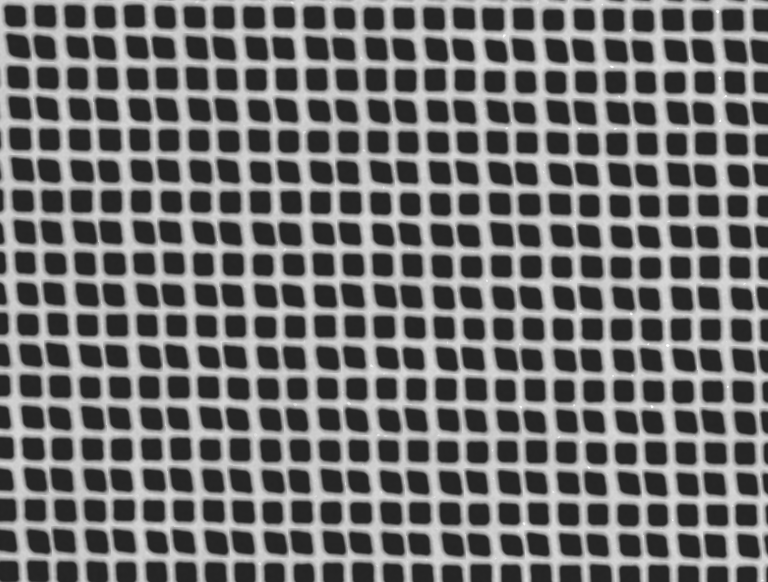
Write a Shadertoy shader that draws this texture.

```glsl
// Pale woven mesh with soft, slightly skewed dark openings in a drifting grid.

const vec2 FIRST_OPENING = vec2(0.0188, 0.0266); // centre, from the top left
const vec2 PITCH = vec2(0.03896, 0.0531);        // spacing of the openings
const vec2 HALF_SIZE = vec2(0.342, 0.348);       // opening, in cells
const float EDGE_BLUR = 0.055;                   // in cells
const float HOLE_GREY = 0.147;
const float RIM_GREY = 0.57;
const float CROWN_GAIN = 0.24;

vec2 hash2(vec2 p) {
    vec3 q = fract(p.xyx * vec3(0.1031, 0.1030, 0.0973));
    q += dot(q, q.yzx + 33.33);
    return fract((q.xx + q.yz) * q.zy);
}

float cornerSlope(vec2 corner, vec2 offset) {
    return dot(hash2(corner) * 2.0 - 1.0, offset);
}

// Gradient noise, roughly -0.7 to 0.7
float gradientNoise(vec2 p) {
    vec2 i = floor(p), f = p - i;
    vec2 w = f * f * f * (f * (f * 6.0 - 15.0) + 10.0);
    float low = mix(cornerSlope(i, f),
                    cornerSlope(i + vec2(1, 0), f - vec2(1, 0)), w.x);
    float high = mix(cornerSlope(i + vec2(0, 1), f - vec2(0, 1)),
                     cornerSlope(i + vec2(1, 1), f - vec2(1, 1)), w.x);
    return mix(low, high, w.y);
}

float roundedBox(vec2 p, vec2 halfSize, float radius) {
    vec2 q = abs(p) - halfSize + radius;
    return length(max(q, 0.0)) + min(max(q.x, q.y), 0.0) - radius;
}

// Canvas position (y down) to grid position; columns lean and rows sag
vec2 meshCoords(vec2 p) {
    float column = (p.x - FIRST_OPENING.x - 0.0313 * p.y) / (PITCH.x - 0.00046 * p.y);
    float row = (p.y - FIRST_OPENING.y - 0.010 * p.x) / PITCH.y;
    vec2 grid = vec2(column, row);
    vec2 bow = vec2(gradientNoise(grid * 0.23), gradientNoise(grid * 0.23 + 41.0));
    return grid + 0.05 * bow;
}

// Signed distance to the opening of a cell, negative inside
float openingDistance(vec2 grid) {
    vec2 cell = floor(grid + 0.5);
    vec2 parity = mod(cell, 2.0);
    vec2 jitter = hash2(cell + 17.0) - 0.5;
    vec2 p = grid - cell - 0.035 * jitter;

    // Odd rows pair up their columns and pull the openings along a diagonal
    p.x -= parity.y * (0.05 - 0.10 * parity.x);
    float skew = mix(0.02, 0.11, parity.y) + 0.05 * jitter.x;
    p -= skew * p.yx;

    vec2 halfSize = HALF_SIZE + 0.025 * (hash2(cell + 71.0) - 0.5);
    float radius = 0.14 + 0.05 * jitter.y + 0.03 * step(0.0, p.y);
    float wobble = 0.022 * gradientNoise(grid * 4.0);
    return roundedBox(p, halfSize, radius) + wobble;
}

void mainImage(out vec4 fragColor, in vec2 fragCoord) {
    vec2 uv = fragCoord / iResolution.xy;
    vec2 canvas = vec2(uv.x, 1.0 - uv.y);
    vec2 grid = meshCoords(canvas);
    float d = openingDistance(grid);

    // Soft rim rising to the rounded crown of the thread
    float pixel = 1.0 / (PITCH.y * iResolution.y);
    float blur = max(EDGE_BLUR, 0.75 * pixel);
    float thread = smoothstep(-blur, blur, d);
    float grey = mix(HOLE_GREY, RIM_GREY, thread);
    grey += CROWN_GAIN * smoothstep(0.0, 0.17, d);

    // Fibre grain, broad tone changes and sparse glints
    float grain = 0.04 * gradientNoise(grid * 9.0) + 0.04 * gradientNoise(grid * 3.5);
    float broad = 0.04 * gradientNoise(grid * 0.4) + 0.025 * (canvas.x - 0.5);
    float glint = 0.25 * smoothstep(0.38, 0.6, gradientNoise(grid * 5.0 + 9.0));
    grey += thread * (grain + broad + glint * canvas.x * smoothstep(0.03, 0.12, d));
    grey += (1.0 - thread) * 0.012 * gradientNoise(grid * 6.0);

    fragColor = vec4(vec3(clamp(grey, 0.0, 1.0)), 1.0);
}
```
